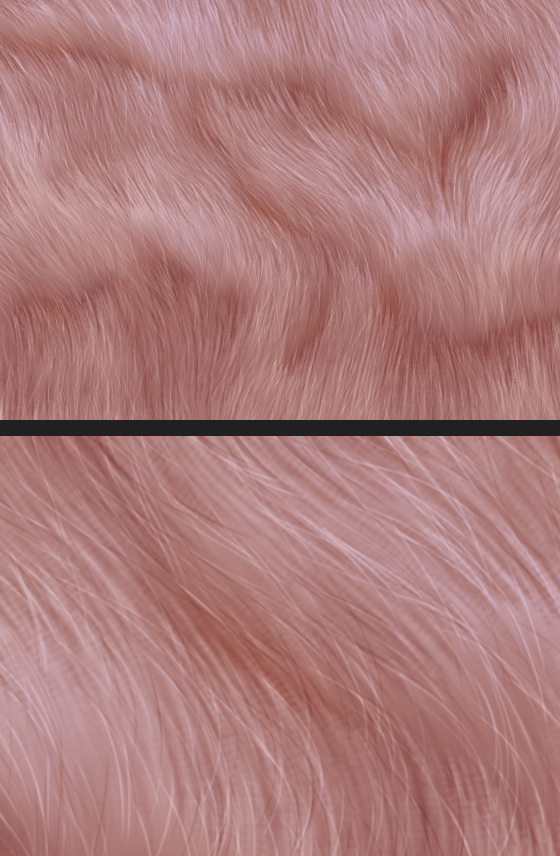
Top, the full canvas; bottom, a detail of the centre.
A WebGL 1 fragment shader for this texture:

```glsl
precision highp float;
uniform vec2 u_resolution;

const vec3 SHADOW = vec3(0.53, 0.28, 0.265);
const vec3 BODY = vec3(0.665, 0.465, 0.455);
const vec3 CREAM = vec3(0.79, 0.63, 0.60);
const vec3 LAVENDER = vec3(0.78, 0.64, 0.70);
const float FINE_FREQ = 150.0;
const float CLUMP_FREQ = 48.0;
const float FINE_WEIGHT = 1.6;
const float CLUMP_WEIGHT = 0.55;
const float STREAK_STEP = 0.0062;
const float STREAK_GAIN = 1.0;
const float HAIR_CELL = 0.075;
const float HAIR_HALF_WIDTH = 0.0011;
const float HAIR_SPREAD = 0.75;
const float HAIR_BEND = 2.5;
const float HAIR_GAIN = 0.33;
const float CREASE_DEPTH = 0.42;
const float RIDGE_LIFT = 0.29;
const float PATCH_GAIN = 0.36;
const float BASE_TONE = 0.515;

vec2 hash2(vec2 c) {
  return fract(sin(vec2(dot(c, vec2(127.1, 311.7)), dot(c, vec2(269.5, 183.3)))) * 43758.5);
}

float corner(vec2 cell, vec2 f, vec2 o) {
  return dot(hash2(cell + o) * 2.0 - 1.0, f - o);
}

float gradientNoise(vec2 p) {
  vec2 i = floor(p), f = fract(p);
  vec2 u = f * f * (3.0 - 2.0 * f);
  vec2 e = vec2(1.0, 0.0);
  return mix(mix(corner(i, f, e.yy), corner(i, f, e.xy), u.x),
             mix(corner(i, f, e.yx), corner(i, f, e.xx), u.x), u.y);
}

// Weighted lean of the pile near one spot (lean is measured from straight down)
vec2 comb(vec2 p, float x, float y, float lean) {
  vec2 d = p - vec2(x, y);
  float w = exp(-36.0 * dot(d, d)) + 0.0001;
  return vec2(w * lean, w);
}

vec2 pileDirection(vec2 p) {
  vec2 s = comb(p, 0.10, 0.95, 0.85) + comb(p, 0.50, 0.90, 0.30)
         + comb(p, 0.88, 0.80, 0.45) + comb(p, 1.20, 0.92, 0.65)
         + comb(p, 0.10, 0.73, 0.10) + comb(p, 0.15, 0.48, 0.80)
         + comb(p, 0.42, 0.45, 0.40) + comb(p, 0.66, 0.26, -0.25)
         + comb(p, 0.25, 0.10, 0.03) + comb(p, 0.85, 0.18, -0.30)
         + comb(p, 0.67, 0.56, 0.90) + comb(p, 0.93, 0.47, 0.60)
         + comb(p, 1.20, 0.62, -0.50) + comb(p, 1.15, 0.12, 0.15);
  float lean = s.x / s.y + 0.35 * gradientNoise(p * 6.0);
  return vec2(sin(lean), -cos(lean));
}

// Noise smeared along the pile
float streaks(vec2 start) {
  float sum = 0.0;
  vec2 p = start;
  for (int i = 0; i < 16; i++) {
    sum += FINE_WEIGHT * gradientNoise(p * FINE_FREQ) + CLUMP_WEIGHT * gradientNoise(p * CLUMP_FREQ);
    p += pileDirection(p) * STREAK_STEP;
  }
  return sum / 16.0;
}

// Loose single hairs, light and dark
float looseHairs(vec2 p, vec2 dir) {
  float pixel = 1.0 / u_resolution.y;
  float sum = 0.0;
  for (int layer = 0; layer < 18; layer++) {
    vec2 seed = vec2(float(layer) * 17.3, float(layer) * 5.9);
    vec2 g = p / HAIR_CELL + hash2(seed);
    for (int k = 0; k < 9; k++) {
      vec2 cell = floor(g) + vec2(mod(float(k), 3.0), floor(float(k) / 3.0)) - 1.0;
      vec2 place = hash2(cell + seed);
      vec2 look = hash2(cell + seed + 41.7);
      vec2 q = (g - cell - place) * HAIR_CELL;
      float turn = (look.x - 0.5) * HAIR_SPREAD;
      vec2 axis = normalize(dir + turn * vec2(-dir.y, dir.x));
      float along = dot(q, axis);
      float across = dot(q, vec2(-axis.y, axis.x)) + (place.x - 0.5) * HAIR_BEND * along * along;
      float reach = HAIR_CELL * mix(0.6, 1.0, place.y);
      float taper = 1.0 - smoothstep(0.5 * reach, reach, abs(along));
      float cover = clamp((HAIR_HALF_WIDTH - abs(across)) / pixel + 0.5, 0.0, 1.0);
      sum += cover * taper * (look.y - 0.4);
    }
  }
  return sum;
}

float segment(vec2 p, vec2 a, vec2 b) {
  vec2 d = b - a;
  return length(p - a - d * clamp(dot(p - a, d) / dot(d, d), 0.0, 1.0));
}

// Soft band along a bent line
float fold(vec2 p, vec2 a, vec2 b, vec2 c, float width) {
  return exp(-min(segment(p, a, b), segment(p, b, c)) / width);
}

float creases(vec2 p) {
  float s = fold(p, vec2(-0.05, 0.92), vec2(0.30, 0.85), vec2(0.43, 0.81), 0.035);
  s = max(s, 0.8 * fold(p, vec2(0.43, 0.81), vec2(0.75, 0.77), vec2(1.06, 0.59), 0.035));
  s = max(s, 0.9 * fold(p, vec2(1.06, 0.59), vec2(1.09, 0.70), vec2(1.18, 0.82), 0.05));
  s = max(s, 0.9 * fold(p, vec2(0.43, 0.81), vec2(0.52, 0.62), vec2(0.73, 0.44), 0.04));
  s = max(s, 0.7 * fold(p, vec2(0.73, 0.44), vec2(0.93, 0.34), vec2(0.97, 0.20), 0.045));
  s = max(s, fold(p, vec2(0.03, 0.24), vec2(0.34, 0.36), vec2(0.55, 0.30), 0.045));
  s = max(s, 0.9 * fold(p, vec2(0.75, 0.43), vec2(0.77, 0.26), vec2(0.68, 0.12), 0.035));
  return max(s, 0.9 * fold(p, vec2(0.97, 0.20), vec2(1.15, 0.19), vec2(1.36, 0.26), 0.05));
}

float ridges(vec2 p) {
  float s = fold(p, vec2(0.05, 0.98), vec2(0.50, 0.92), vec2(0.95, 0.80), 0.09);
  s = max(s, fold(p, vec2(0.0, 0.72), vec2(0.10, 0.52), vec2(0.45, 0.47), 0.09));
  s = max(s, fold(p, vec2(0.58, 0.66), vec2(0.72, 0.56), vec2(0.98, 0.50), 0.08));
  return max(s, fold(p, vec2(1.28, 0.76), vec2(1.20, 0.60), vec2(1.26, 0.38), 0.10));
}

void main() {
  vec2 p = gl_FragCoord.xy / u_resolution.y;
  vec2 dir = pileDirection(p);
  float streak = streaks(p);

  // Shading of the folds, frayed along the pile and broken up
  vec2 warp = vec2(gradientNoise(p * 7.0), gradientNoise(p * 7.0 + 31.0));
  vec2 frayed = p + dir * streak * 0.22 + warp * 0.06;
  float shade = creases(frayed) * (0.9 + 0.9 * gradientNoise(frayed * 8.0 + 17.0));
  float patches = gradientNoise(frayed * 3.5 + 8.0) + 0.6 * gradientNoise(frayed * 10.0);
  float tone = BASE_TONE - CREASE_DEPTH * shade + RIDGE_LIFT * ridges(frayed)
             + PATCH_GAIN * patches + STREAK_GAIN * streak
             + HAIR_GAIN * looseHairs(p, dir);

  // Cool sheen on top, warm undercoat in the creases
  float cool = clamp(0.25 + 0.6 * p.y + 1.2 * gradientNoise(p * 3.0 + 5.0) - 0.5 * shade, 0.0, 1.0);
  vec3 sheen = mix(CREAM, LAVENDER, cool);
  vec3 color = mix(SHADOW, BODY, clamp(tone / 0.5, 0.0, 1.0));
  color = mix(color, sheen, clamp((tone - 0.5) / 0.4, 0.0, 1.2));
  color += vec3(0.02, 0.0, -0.025) * shade * (0.5 + 2.0 * warp.x);
  gl_FragColor = vec4(color, 1.0);
}
```
